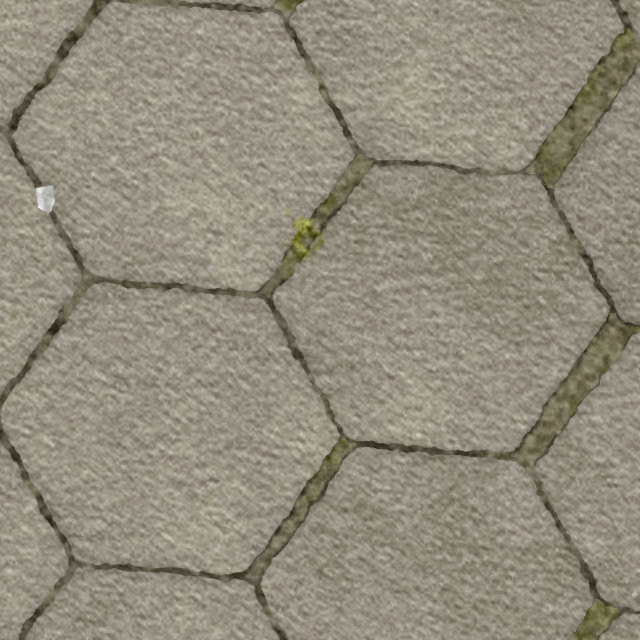
Write a Shadertoy shader that draws this texture.

```glsl
// Weathered hexagonal stone paving with sandy, mossy joints.
#define ORIGIN vec2(0.693, 0.516)    // centre of one stone
#define STEP_U vec2(0.404, -0.2565)  // step to the lower right neighbour
#define STEP_V vec2(-0.0234, -0.443) // step to the neighbour below
#define JOINT 0.0046                 // half width of a narrow joint
#define TAPER 0.0200                 // widening of slanted joints to the right
#define CORNER 0.012                 // rounding of the stone corners
#define WOBBLE 0.007                 // raggedness of the stone edges
#define GRAIN 0.26                   // strength of the surface grain
#define MOSS_SPOT vec2(0.474, 0.630)
#define CHIP_SPOT vec2(0.068, 0.694)

const vec3 STONE_DARK = vec3(0.53, 0.51, 0.44);
const vec3 STONE_MID = vec3(0.59, 0.56, 0.51);
const vec3 STONE_WARM = vec3(0.64, 0.62, 0.54);
const vec3 STONE_PALE = vec3(0.68, 0.66, 0.62);
const vec3 SAND = vec3(0.45, 0.43, 0.33);
const vec3 SOIL = vec3(0.30, 0.28, 0.22);
const vec3 MOSS = vec3(0.50, 0.51, 0.16);

float hash(vec2 p) {
    return fract(sin(dot(p, vec2(127.1, 311.7))) * 43758.5453);
}

float noise(vec2 p) {
    vec2 i = floor(p), f = fract(p);
    f = f * f * (3.0 - 2.0 * f);
    return mix(mix(hash(i), hash(i + vec2(1, 0)), f.x),
               mix(hash(i + vec2(0, 1)), hash(i + vec2(1, 1)), f.x), f.y);
}

float fbm(vec2 p) {
    float sum = 0.0, amp = 0.5;
    for (int i = 0; i < 4; i++) {
        sum += amp * noise(p);
        p = mat2(1.6, 1.2, -1.2, 1.6) * p + 7.3;
        amp *= 0.5;
    }
    return sum / 0.9375;
}

float smoothMin(float a, float b, float k) {
    float h = max(k - abs(a - b), 0.0) / k;
    return min(a, b) - 0.25 * h * h * k;
}

// Distance inside the stone edge (x) and half width of the nearest joint (y).
vec2 paving(vec2 p, out vec2 stone) {
    mat2 toLattice = inverse(mat2(STEP_U, STEP_V));
    vec2 q = toLattice * (p - ORIGIN);
    vec2 ga = transpose(toLattice)[0], gb = transpose(toLattice)[1];
    vec3 face = vec3(0.0);
    float nearest = 1e3;
    for (int j = -1; j <= 1; j++)
    for (int i = -1; i <= 1; i++) {
        vec2 c = round(q) + vec2(i, j), r = q - c;
        vec3 f = vec3(r.x + 0.5 * r.y, 0.5 * r.x + r.y, 0.5 * (r.x - r.y));
        float m = max(abs(f.x), max(abs(f.y), abs(f.z)));
        if (m < nearest) { nearest = m; face = f; stone = c; }
    }
    vec3 slope = vec3(length(ga + 0.5 * gb), length(0.5 * ga + gb), 0.5 * length(ga - gb));
    vec3 dist = (0.5 - abs(face)) / slope;
    float inside = 1e3, closest = 1e3, width = JOINT;
    for (int k = 0; k < 3; k++) {
        vec2 axis = vec2(k != 1, k == 0 ? 0 : (k == 1 ? 1 : -1));
        float vary = hash(2.0 * stone + sign(face[k]) * axis + 3.7);
        float w = JOINT * (0.7 + 0.6 * vary);
        if (k == 0) w += TAPER * clamp(p.x, 0.0, 1.0) * (0.8 + 0.4 * vary);
        float gap = dist[k] - w;
        inside = smoothMin(inside, gap, CORNER);
        if (gap < closest) { closest = gap; width = w; }
    }
    return vec2(inside, width);
}

// Scattered angular flecks: coverage (x) and a random tone (y).
vec2 flecks(vec2 p, float density) {
    vec2 result = vec2(0.0);
    p += 0.6 * vec2(noise(p * 2.3), noise(p * 2.3 + 19.0));
    for (int j = -1; j <= 1; j++)
    for (int i = -1; i <= 1; i++) {
        vec2 c = floor(p) + vec2(i, j);
        vec2 d = p - c - vec2(hash(c + 1.3), hash(c + 5.9));
        float radius = mix(0.15, 0.48, hash(c + 9.1));
        float reach = length(d * vec2(1.2, 0.85)) + 0.25 * abs(d.x + d.y);
        float cover = step(hash(c + 2.7), density) * smoothstep(radius, radius * 0.6, reach);
        if (cover > result.x) result = vec2(cover, hash(c + 4.4));
    }
    return result;
}

void mainImage(out vec4 fragColor, in vec2 fragCoord) {
    vec2 p = fragCoord / iResolution.y;
    float soft = max(0.8 / iResolution.y, 0.0014);
    vec2 ragged = vec2(fbm(p * 40.0), fbm(p * 40.0 + 31.0)) - 0.5;
    vec2 stone;
    vec2 joint = paving(p + 2.0 * WOBBLE * ragged, stone);
    joint.x += 0.006 * (fbm(p * 85.0 + 11.0) - 0.5);

    // Fine slanted grain, lit from one side, over a coarser relief
    vec2 g = mat2(0.8, 0.6, -0.6, 0.8) * p * vec2(85.0, 130.0);
    float relief = fbm(g) - fbm(g + vec2(-0.35, 0.6));
    relief += 0.45 * (noise(p * 240.0) - 0.5);
    float tone = 0.5 + 0.9 * (fbm(p * 6.0 + stone * 3.1) - 0.5) + 0.6 * (fbm(p * 60.0) - 0.5);

    // Stone face with stains, pebbles and specks
    vec3 color = mix(STONE_DARK, STONE_MID, smoothstep(0.15, 0.5, tone));
    color = mix(color, STONE_WARM, smoothstep(0.48, 0.85, tone));
    color += 0.03 * (hash(stone + 8.2) - 0.5);
    vec2 pebble = flecks(p * 26.0, 0.28), speck = flecks(p * 80.0 + 40.0, 0.24);
    color = mix(color, mix(STONE_MID, STONE_PALE, pebble.y), 0.5 * pebble.x);
    color = mix(color, mix(STONE_DARK - 0.05, STONE_PALE + 0.08, sqrt(speck.y)), 0.5 * speck.x);
    color += GRAIN * relief * vec3(0.97, 1.0, 1.03);
    color *= 1.0 - 0.12 * exp(-max(joint.x, 0.0) / 0.007);

    // Joints: broken dark cracks, and gritty sand with soiled rims in wide ones
    float wide = smoothstep(0.007, 0.014, joint.y);
    float grit = fbm(p * 95.0) - 0.5;
    float rim = smoothstep(0.001, 0.006, -joint.x + 0.008 * (noise(p * 30.0) - 0.5));
    vec3 fill = mix(SOIL, SAND, max(wide * rim, 0.75 * smoothstep(0.5, 0.8, noise(p * 26.0))));
    fill = mix(fill, MOSS * 0.82, 0.32 * wide * smoothstep(0.48, 0.75, fbm(p * 22.0)));
    fill += 0.42 * grit + 0.10 * relief;
    float worn = mix(0.45 + 0.9 * noise(p * 30.0 + 5.0), 1.0, wide);
    color = mix(color, fill, min(worn, 1.0) * smoothstep(soft, -soft, joint.x));

    // Moss tuft and pale chip lodged in the joints
    float tuft = smoothstep(0.030, 0.006, length(p - MOSS_SPOT + 0.08 * ragged));
    color = mix(color, MOSS + 0.9 * grit, 0.75 * tuft);
    float chip = smoothstep(0.020, 0.016, length((p - CHIP_SPOT + 0.04 * ragged) * vec2(1.1, 0.9)));
    color = mix(color, vec3(0.76, 0.76, 0.75) + 0.6 * grit, chip);

    fragColor = vec4(clamp(color, 0.0, 1.0), 1.0);
}
```
